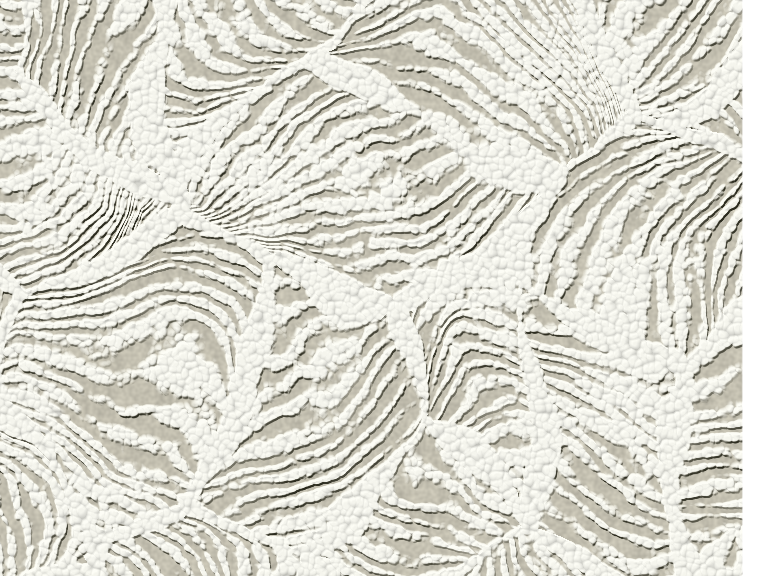
A WebGL 2 fragment shader for this texture:

```glsl
#version 300 es
precision highp float;
// Embossed foam wallpaper: pebbled white ridges on a beige ground.
// Warped Voronoi cells each hold a fan of curved, broken streaks, framed by
// foam bands; the resulting relief is lit from the upper left.
uniform vec2 u_resolution;
out vec4 fragColor;

vec2 hash2(vec2 c) {
  c = vec2(dot(c, vec2(127.1, 311.7)), dot(c, vec2(269.5, 183.3)));
  return fract(sin(c) * 43758.5);
}

float gradientDot(vec2 corner, vec2 f, vec2 offset) {
  float angle = 6.2832 * hash2(corner + offset).x;
  return dot(vec2(cos(angle), sin(angle)), f - offset);
}

// Gradient noise, roughly -0.7 to 0.7
float noise(vec2 p) {
  vec2 i = floor(p), f = p - i;
  vec2 u = f * f * f * (f * (f * 6.0 - 15.0) + 10.0);
  return mix(
    mix(gradientDot(i, f, vec2(0, 0)), gradientDot(i, f, vec2(1, 0)), u.x),
    mix(gradientDot(i, f, vec2(0, 1)), gradientDot(i, f, vec2(1, 1)), u.x), u.y);
}

vec2 noise2(vec2 p) {
  return vec2(noise(p), noise(p + 31.7));
}

// Vectors to the two nearest scattered sites, and the id of the nearest
void nearestSites(vec2 p, out vec2 first, out vec2 second, out vec2 id) {
  vec2 base = floor(p);
  first = second = vec2(9.0);
  id = base;
  for (int y = -1; y <= 1; y++)
    for (int x = -1; x <= 1; x++) {
      vec2 cell = base + vec2(x, y);
      vec2 site = cell + hash2(cell) - p;
      if (dot(site, site) < dot(first, first)) {
        second = first;
        first = site;
        id = cell;
      } else if (dot(site, site) < dot(second, second)) {
        second = site;
      }
    }
}

// Approximate signed distance into the foam, positive inside
float foamDistance(vec2 p) {
  vec2 warped = mat2(0.8, -0.6, 0.6, 0.8) * p
              + 0.12 * noise2(p * 3.2) + 0.008 * noise2(p * 20.0 + 7.0);
  vec2 first, second, id;
  nearestSites(warped * 3.0 + 8.0, first, second, id);
  float edge = dot(0.5 * (first + second), normalize(second - first)) / 3.0;

  // Cell frame: random direction and bend, narrowing toward both tips
  vec2 random = hash2(id + 17.0);
  float angle = 3.1416 * random.x;
  vec2 q = mat2(cos(angle), -sin(angle), sin(angle), cos(angle)) * first / 3.0;
  q.y += (random.y - 0.5) * 4.5 * q.x * q.x;
  float taper = max(1.0 - 7.0 * q.x * q.x, 0.4);
  float across = q.y / taper;

  // Streaks that swell, merge, thin out and crumble into beads
  float phase = across * 185.0 + 7.0 * noise(vec2(q.x * 6.0, across * 13.0) + id * 5.0);
  float swell = 1.6 * noise(vec2(q.x * 13.0, across * 36.0) + id * 13.0)
              + 1.2 * noise(vec2(q.x * 45.0, across * 75.0) + id * 3.0)
              + 2.0 * noise(p * 5.0 + 11.0);
  float streak = 0.0052 * taper * (sin(phase) + swell);
  float band = max(0.019 + 0.036 * noise(p * 6.0 + 3.0), 0.004) - edge;
  return max(streak, band);
}

// x: relief height, y: foam coverage, z: pebble dome
vec3 relief(vec2 p) {
  vec2 first, second, id;
  nearestSites(p * 88.0 + 0.5 * noise2(p * 50.0), first, second, id);
  float dome = clamp(1.1 - 1.3 * dot(first, first), 0.0, 1.0);
  float inside = foamDistance(p) + 0.005 * (dome - 0.6);
  float foam = smoothstep(-0.0025, 0.003, inside);
  return vec3(foam * (0.7 + 0.3 * dome), foam, dome);
}

void main() {
  vec2 p = gl_FragCoord.xy / u_resolution.y;
  vec2 toLight = normalize(vec2(-0.5, 0.85));
  vec3 here = relief(p);
  float slope = here.x - relief(p + toLight * 0.004).x;

  // Ground with fine grain, foam with lit pebbles
  float grain = 0.10 * noise(p * 130.0) + 0.08 * noise(p * vec2(60.0, 25.0));
  vec3 ground = vec3(0.76, 0.745, 0.685) * (1.0 + grain + 0.1 * max(slope, 0.0));
  float tone = 0.995 + 0.38 * slope - 0.13 * (1.0 - here.z);
  vec3 foam = vec3(0.965, 0.965, 0.935) * clamp(tone, 0.78, 1.03);
  vec3 color = mix(ground, foam, here.y);

  // Soft shadow on the side away from the light, deepening in places
  float depth = clamp(0.7 + 0.9 * noise(p * 9.0 + 71.0), 0.2, 1.0);
  float shadow = smoothstep(0.12, 0.95, -slope) * depth;
  color = mix(color, vec3(0.17, 0.17, 0.12), shadow);

  // Blank strip along the right side
  float across = gl_FragCoord.x / u_resolution.x;
  color = mix(color, vec3(1.0), smoothstep(0.965, 0.968, across));
  fragColor = vec4(color, 1.0);
}
```
